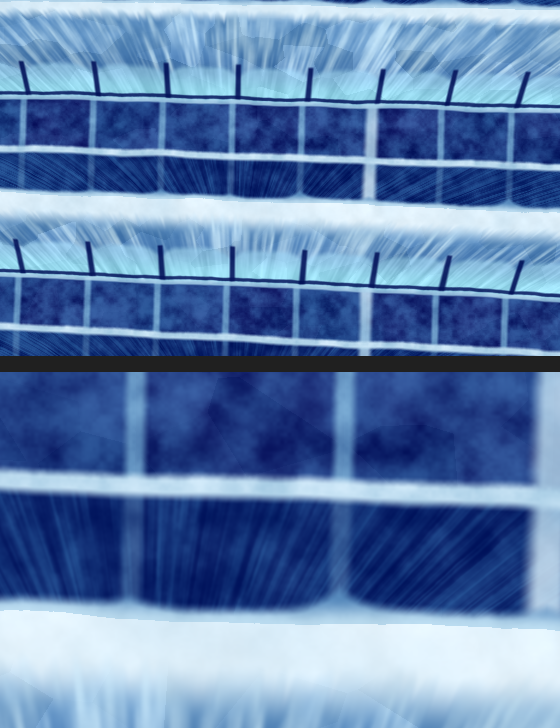
Top, the full canvas; bottom, a detail of the centre.
Write a WebGL 1 fragment shader that draws this texture.

```glsl
precision highp float;
uniform vec2 u_resolution;

const float ASPECT = 1.57;
const float COL_WIDTH = 0.1245;
const float COL_START = 0.057;
const float ROW_PERIOD = 0.5;
const float SILL = 0.265;          // height of the first sill, from the top
const float LEDGE = 0.54;          // start of the second snow ledge
const float NICHE_TOP = -0.092;    // heights below are relative to the sill
const float RAIL = 0.152;
const float SOFT = 0.004;
const float ICICLE_COLUMN = 5.0;
const vec3 NAVY = vec3(0.01, 0.07, 0.35);
const vec3 DEEP = vec3(0.05, 0.20, 0.51);
const vec3 SLATE = vec3(0.15, 0.34, 0.59);
const vec3 STEEL = vec3(0.34, 0.54, 0.74);
const vec3 SKY = vec3(0.53, 0.73, 0.86);
const vec3 FROST = vec3(0.72, 0.85, 0.93);
const vec3 SNOW = vec3(0.92, 0.97, 1.0);
const vec3 ICE = vec3(0.58, 0.84, 0.92);

float hash(vec2 p) {
  return fract(sin(dot(p, vec2(127.1, 311.7))) * 43758.5);
}

float noise(vec2 p) {
  vec2 i = floor(p), f = fract(p);
  f = f * f * (3.0 - 2.0 * f);
  return mix(mix(hash(i), hash(i + vec2(1.0, 0.0)), f.x),
             mix(hash(i + vec2(0.0, 1.0)), hash(i + 1.0), f.x), f.y);
}

float fbm(vec2 p) {
  float sum = 0.0, amp = 0.5;
  for (int i = 0; i < 4; i++) {
    sum += amp * noise(p);
    p = p * 2.1 + 7.3;
    amp *= 0.5;
  }
  return sum / 0.94;
}

// Flat random shade per irregular cell
float facet(vec2 p) {
  vec2 cell = floor(p);
  float best = 9.0, shade = 0.0;
  for (int j = -1; j <= 1; j++) {
    for (int i = -1; i <= 1; i++) {
      vec2 c = cell + vec2(float(i), float(j));
      float dist = length(c + vec2(hash(c), hash(c + 31.7)) - p);
      if (dist < best) { best = dist; shade = hash(c + 5.1); }
    }
  }
  return shade;
}

float band(float d, float a, float b) {
  return smoothstep(a - SOFT, a + SOFT, d) * (1.0 - smoothstep(b - SOFT, b + SOFT, d));
}

float stripe(float d, float halfWidth) {
  return 1.0 - smoothstep(halfWidth * 0.4, halfWidth * 1.5, abs(d));
}

void main() {
  vec2 uv = gl_FragCoord.xy / u_resolution;
  float x = uv.x, v = 1.0 - uv.y;
  vec2 q = vec2(x * ASPECT, v);
  float grain = fbm(q * 32.0), cloud = fbm(q * 9.0), shard = facet(q * vec2(11.0, 16.0));

  // Tilted rows
  float y = v - x * (0.027 + 0.053 * v) + 0.007 * (noise(q * 9.0) - 0.5) + 0.004 * (grain - 0.5);
  float row = y < 0.0 ? -1.0 : (y < LEDGE ? 0.0 : 1.0);
  float d = y - SILL - ROW_PERIOD * row;
  float ledge = row * LEDGE;
  float nextLedge = ledge + LEDGE;

  // Columns: niches lean towards the middle, panels stand upright
  float start = COL_START - 0.02 * v;
  float nicheCol = (x + (x - 0.45) * d * 0.4 - start) / COL_WIDTH;
  float panelCol = (x + 0.009 + 0.003 * (cloud - 0.5) - start) / COL_WIDTH;
  float nicheGap = (fract(nicheCol + 0.5) - 0.5) * COL_WIDTH;
  float panelGap = (fract(panelCol + 0.5) - 0.5) * COL_WIDTH;
  float divider = floor(panelCol + 0.5);
  float icicle = 1.0 - step(0.5, abs(divider - ICICLE_COLUMN));

  // Streaks converge below each row
  float ray = (x - 0.42) * ASPECT / (0.5 - d);
  float streak = 0.65 * noise(vec2(ray * 42.0, d * 9.0 + row * 17.0))
               + 0.35 * noise(vec2(ray * 95.0, d * 18.0));

  // Snow slope with a bright upper lip
  float depth = y - ledge;
  float lip = 1.0 - smoothstep(0.015 + 0.025 * row, 0.05 + 0.04 * row, depth + 0.03 * (streak - 0.5));
  vec3 snow = mix(STEEL, FROST, smoothstep(0.25, 0.95, streak * 0.75 + cloud * 0.3));
  snow = mix(snow, SLATE, 0.45 * smoothstep(-0.17, -0.09, d) * (1.0 - streak));
  snow += 0.1 * (shard - 0.5);
  vec3 color = mix(snow, mix(FROST, SNOW, 0.45 + 0.55 * cloud), lip);

  // Icy niches with rounded tops and dark gaps
  float arch = NICHE_TOP + 0.028 * pow(abs(2.0 * fract(nicheCol) - 1.0), 4.0) + 0.012 * (cloud - 0.5);
  float niche = smoothstep(arch - 0.008, arch + 0.012, d);
  vec3 ice = mix(SKY, ICE, smoothstep(-0.08, -0.02, d)) + 0.22 * (streak - 0.45) + 0.08 * (shard - 0.5);
  color = mix(color, ice, niche);
  float gap = stripe(nicheGap, 0.0045 + 0.02 * max(d + 0.09, 0.0) * hash(vec2(floor(nicheCol + 0.5), row)));
  color = mix(color, NAVY, 0.9 * gap * band(d, NICHE_TOP - 0.005, 0.0));

  // Dark panels with pale dividers
  float panelTone = hash(vec2(floor(panelCol), row + 3.0));
  vec3 panel = mix(NAVY, SLATE, smoothstep(0.15, 0.95, grain * 0.75 + 0.2 * cloud + 0.3 * panelTone));
  panel += vec3(0.06, 0.0, 0.03) * cloud + 0.04 * (shard - 0.5);
  float lower = smoothstep(RAIL, RAIL + SOFT, d);
  vec3 shade = mix(NAVY, SLATE, smoothstep(0.2, 0.9, streak * 0.5 + grain * 0.35 + abs(x - 0.5) * 0.4));
  panel = mix(panel, mix(DEEP, shade, 0.85), lower);
  float post = stripe(panelGap, 0.006 + icicle * (0.003 + 0.004 * cloud));
  vec3 postColor = mix(mix(STEEL, SKY, grain), mix(SKY, SNOW, cloud), icicle);
  panel = mix(panel, postColor, post * mix(0.85, 0.35 + 0.5 * icicle, lower));

  // Drifts piled against the dividers above the next ledge
  float drift = 0.012 + 0.04 * hash(vec2(divider, row)) * exp(-abs(panelGap) * 60.0);
  float pile = smoothstep(-drift - 0.006, -drift + 0.008, y - nextLedge);
  panel = mix(panel, mix(STEEL, FROST, smoothstep(-0.025, 0.0, y - nextLedge)), pile);
  color = mix(color, panel, smoothstep(0.0, 0.008, d));

  // Sill and rail
  color = mix(color, NAVY, 0.85 * stripe(d + 0.007, 0.005));
  color = mix(color, mix(SKY, FROST, grain), 0.9 * stripe(d - 0.005, 0.006));
  color = mix(color, mix(SKY, SNOW, 0.2 + 0.6 * grain), stripe(d - RAIL, 0.010));

  color += 0.07 * (grain - 0.5);
  gl_FragColor = vec4(clamp(color, 0.0, 1.0), 1.0);
}
```
